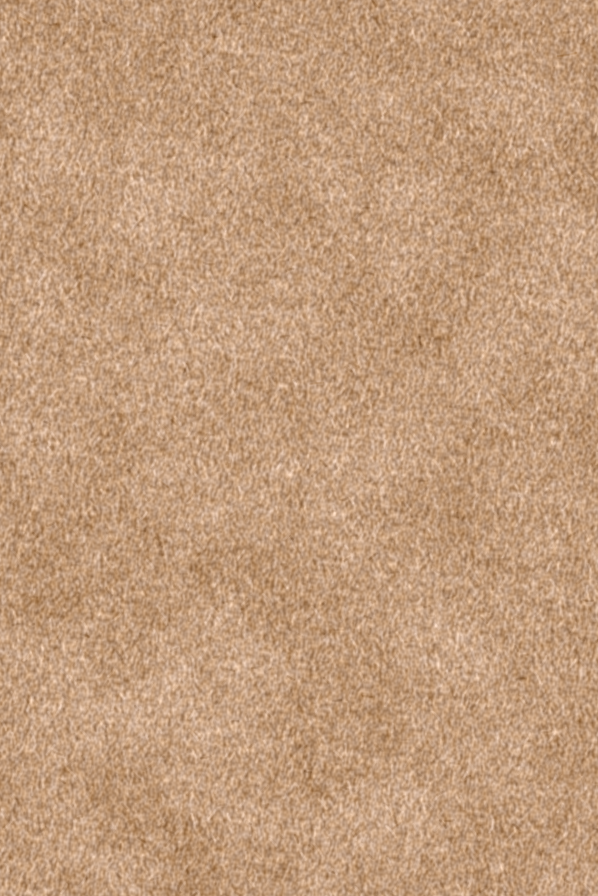
Write a Shadertoy shader that draws this texture.

```glsl
// Kraft paper: tan pulp with fine upright grain, soft blotches and short fibres.

const vec3 PAPER_TAN = vec3(0.761, 0.614, 0.487);
const vec3 TONE_STEP = vec3(0.053, 0.056, 0.060);
const vec3 WARM_SHIFT = vec3(0.006, -0.003, -0.017);
const float PI = 3.14159;

vec2 hash2(vec2 p) {
    vec3 h = fract(p.xyx * vec3(0.1031, 0.1030, 0.0973));
    h += dot(h, h.yzx + 33.33);
    return fract((h.xx + h.yz) * h.zy);
}

vec2 rotate(vec2 p, float angle) {
    float c = cos(angle), s = sin(angle);
    return vec2(c * p.x - s * p.y, s * p.x + c * p.y);
}

// Contribution of one lattice corner with a random unit gradient.
float cornerSlope(vec2 corner, vec2 offset) {
    float angle = 2.0 * PI * hash2(corner).x;
    return dot(vec2(cos(angle), sin(angle)), offset);
}

float gradientNoise(vec2 p) {
    vec2 i = floor(p), f = fract(p);
    vec2 u = f * f * f * (f * (f * 6.0 - 15.0) + 10.0);
    vec2 e = vec2(1.0, 0.0);
    float low = mix(cornerSlope(i, f), cornerSlope(i + e, f - e), u.x);
    float high = mix(cornerSlope(i + e.yx, f - e.yx),
                     cornerSlope(i + e.xx, f - e.xx), u.x);
    return mix(low, high, u.y);
}

// Noise stretched along a tilted direction.
float grain(vec2 p, vec2 frequency, float tilt, float seed) {
    return gradientNoise(rotate(p, tilt) * frequency + seed);
}

// Cloudy density of the pulp.
float blotches(vec2 p, float seed) {
    float sum = 0.0, weight = 0.95;
    for (int octave = 0; octave < 4; octave++) {
        sum += weight * gradientNoise(p + seed);
        p = rotate(p, 0.6) * 2.1;
        weight *= 0.92;
    }
    return sum;
}

// Scattered curved strands; share is the part of the cells holding one.
float fibres(vec2 p, float cells, vec2 halfSize, float spread, float share, float seed) {
    vec2 q = p * cells;
    vec2 home = floor(q);
    float soft = 0.7 * cells / iResolution.y;
    float cover = 0.0;
    for (int y = -1; y <= 1; y++) {
        for (int x = -1; x <= 1; x++) {
            vec2 cell = home + vec2(x, y);
            vec2 place = hash2(cell + seed);
            vec2 kind = hash2(cell + seed + 57.0);
            vec2 trait = hash2(cell + seed + 113.0);
            vec2 r = rotate(q - cell - place, (kind.x - 0.5) * spread);
            r.x += (trait.x - 0.5) * 0.9 * r.y * r.y;
            float reach = halfSize.y * mix(0.45, 1.0, trait.y);
            float d = length(vec2(r.x, max(abs(r.y) - reach, 0.0)));
            float strand = 1.0 - smoothstep(halfSize.x - soft, halfSize.x + soft, d);
            cover = max(cover, strand * step(kind.y, share) * mix(0.5, 1.0, trait.x));
        }
    }
    return cover;
}

void mainImage(out vec4 fragColor, in vec2 fragCoord) {
    vec2 p = fragCoord / iResolution.y;
    vec2 uv = fragCoord / iResolution.xy;

    // Two slanted grains trade places slowly, over a finer even grain.
    float lean = smoothstep(-0.35, 0.35, gradientNoise(p * 17.0 + 5.0));
    float leftGrain = grain(p, vec2(222.0, 112.0), 0.32, 11.0);
    float rightGrain = grain(p, vec2(212.0, 118.0), -0.2, 47.0);
    float fineGrain = grain(p, vec2(270.0, 215.0), 0.1, 83.0);
    float coarseGrain = grain(p, vec2(105.0, 68.0), 0.15, 29.0);
    float tone = 3.5 * mix(leftGrain, rightGrain, lean);
    tone += 3.0 * fineGrain + 1.3 * coarseGrain;

    // Cloudiness and a faint falloff toward the rim.
    float cloud = blotches(p * 7.0, 19.0);
    vec2 rim = abs(uv - 0.5) * 2.0;
    tone += cloud - 0.25 * pow(max(rim.x, rim.y), 8.0);

    // Pale upright strands, dark specks of bark, a few long rusty hairs.
    float pale = fibres(p, 50.0, vec2(0.065, 0.40), 1.5, 0.75, 3.0);
    float dark = fibres(p, 44.0, vec2(0.055, 0.24), 2.0 * PI, 0.5, 71.0);
    float rusty = fibres(p, 11.0, vec2(0.012, 0.12), 2.0 * PI, 0.12, 131.0);
    tone += 1.2 * pale - 1.35 * dark - 1.2 * rusty;

    float warmth = 3.2 * grain(p, vec2(135.0, 95.0), 0.2, 151.0);
    warmth += 1.2 * rusty - 0.6 * cloud - 0.4 * pale + 0.1;

    vec3 color = PAPER_TAN + tone * TONE_STEP + warmth * WARM_SHIFT;
    fragColor = vec4(clamp(color, 0.0, 1.0), 1.0);
}
```
